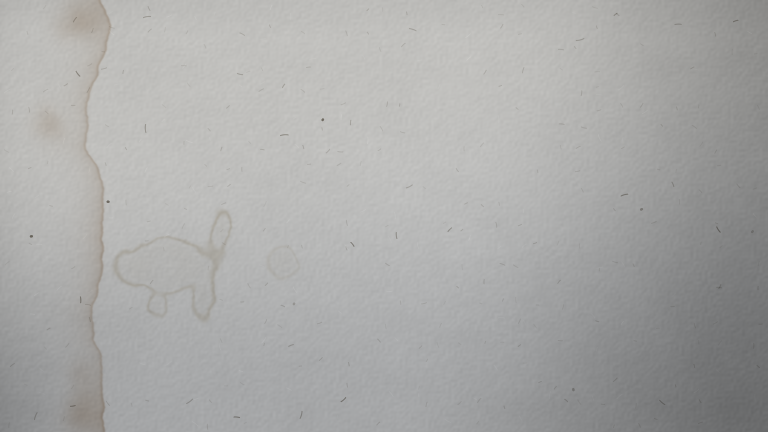
A WebGL 2 fragment shader for this texture:

```glsl
#version 300 es
precision highp float;
// Aged grey paper under soft uneven light, with a brown tide mark down the left.
// Light is a sum of smooth ramps; stains are warped distance fields with dark rims;
// grain comes from value noise, and flecks and fibres from a hashed grid.

uniform vec2 u_resolution;
out vec4 fragColor;

// Tide mark distance from the left, sampled evenly from bottom to top
const float TIDE[19] = float[19](
  .241, .241, .234, .234, .218, .213, .227, .238, .236, .241,
  .238, .227, .199, .201, .208, .227, .250, .257, .234);

const vec3 WARM_PAPER = vec3(1.003, 1.0, .985);
const vec3 COOL_PAPER = vec3(.992, 1.0, 1.007);
const vec3 BROWN_STAIN = vec3(.84, .775, .71);
const vec3 FAINT_STAIN = vec3(.92, .90, .86);
const vec3 FLECK_COLOR = vec3(.48, .45, .40);

float hash(vec2 p) {
  vec3 q = fract(vec3(p.xyx) * .1031);
  q += dot(q, q.yzx + 33.33);
  return fract((q.x + q.y) * q.z);
}

float noise(vec2 p) {
  vec2 i = floor(p), f = fract(p);
  f = f * f * (3.0 - 2.0 * f);
  return mix(mix(hash(i), hash(i + vec2(1, 0)), f.x),
             mix(hash(i + vec2(0, 1)), hash(i + vec2(1, 1)), f.x), f.y);
}

// Fractal noise centred on zero
float fbm(vec2 p) {
  float sum = 0.0, amp = .5;
  for (int i = 0; i < 4; i++) {
    sum += amp * (noise(p) - .5);
    p = mat2(1.6, 1.2, -1.2, 1.6) * p + 17.3;
    amp *= .5;
  }
  return sum;
}

float gauss(vec2 d, vec2 radius) {
  d /= radius;
  return exp(-dot(d, d));
}

float ellipse(vec2 p, vec2 center, vec2 radius) {
  return (length((p - center) / radius) - 1.0) * min(radius.x, radius.y);
}

float smoothUnion(float a, float b, float k) {
  float h = max(k - abs(a - b), 0.0) / k;
  return min(a, b) - h * h * k * .25;
}

float tideEdge(float y) {
  float t = clamp(y, 0.0, .9999) * 18.0;
  int i = int(t);
  float x = mix(TIDE[i], TIDE[i + 1], smoothstep(0.0, 1.0, fract(t)));
  return x + .018 * fbm(vec2(y * 28.0, 3.7));
}

// Brightness of the lit sheet; uv spans the canvas
float paperLight(vec2 uv) {
  float right = smoothstep(.5, 1.05, uv.x + .12 * (.5 - uv.y));
  float light = .752 - .105 * smoothstep(.72, 0.0, uv.y);
  light -= .225 * pow(right, 1.5);
  light -= .085 * gauss(uv, vec2(.10, .32));
  light -= .035 * exp(-uv.x / .03);
  return light - .025 * smoothstep(.9, 1.02, uv.y);
}

// Water blot with two drips and an arm; negative inside
float blotField(vec2 p) {
  vec2 q = p + .035 * vec2(fbm(p * 18.0), fbm(p * 18.0 + 40.0));
  float d = ellipse(q, vec2(.382, .385), vec2(.112, .056));
  d = smoothUnion(d, ellipse(q, vec2(.476, .315), vec2(.022, .052)), .02);
  d = smoothUnion(d, ellipse(q, vec2(.364, .295), vec2(.020, .030)), .02);
  return smoothUnion(d, ellipse(q, vec2(.512, .463), vec2(.022, .042)), .03);
}

// Rotated flecks, one candidate per grid cell; returns coverage
float flecks(vec2 p, float cells, float density, vec2 size, float seed, float blur) {
  vec2 g = p * cells, id = floor(g) + seed;
  if (hash(id) > density) return 0.0;
  vec2 center = .25 + .5 * vec2(hash(id + 7.1), hash(id + 13.7));
  float a = 6.2832 * hash(id + 23.9);
  vec2 d = mat2(cos(a), -sin(a), sin(a), cos(a)) * (fract(g) - center) / cells;
  d.y += 12.0 * d.x * d.x;
  float len = size.x * mix(.4, 1.0, hash(id + 31.3));
  float dist = length(vec2(max(abs(d.x) - len, 0.0), d.y)) - size.y;
  return (1.0 - smoothstep(-blur, blur, dist)) * mix(.35, 1.0, hash(id + 41.7));
}

void main() {
  vec2 uv = gl_FragCoord.xy / u_resolution;
  vec2 p = gl_FragCoord.xy / u_resolution.y;
  float blur = max(.0012, .6 / u_resolution.y);

  // Lit paper, cloudy mottling and raised grain
  float light = paperLight(uv) + .022 * fbm(p * 4.0) + .018 * fbm(p * vec2(13.0, 19.0));
  light += .022 * (noise(p * 150.0) - noise(p * 150.0 + vec2(.6, -.6)));
  light += .020 * fbm(p * 75.0);
  vec3 color = light * mix(COOL_PAPER, WARM_PAPER, smoothstep(.1, .9, uv.y - .25 * uv.x + .15));

  // Tide mark: sharp rim at the edge, fading brown toward the left
  float inside = tideEdge(p.y) - p.x;
  float wet = smoothstep(-.003, .003, inside);
  float strength = .35 + .5 * noise(vec2(p.y * 7.0, 9.2)) + .25 * smoothstep(.2, 0.0, p.y);
  float stain = wet * strength * .75 * exp(-max(inside, 0.0) / .034);
  stain += .28 * gauss(vec2(inside - .002, 0.0), vec2(.004, 1.0));

  // Soft brown pools behind the rim
  vec2 w = p + .05 * vec2(fbm(p * 9.0), fbm(p * 9.0 + 20.0));
  float pools = .55 * gauss(w - vec2(.185, .955), vec2(.045, .045));
  pools += .40 * gauss(w - vec2(.115, .705), vec2(.032, .042));
  pools += .55 * gauss(w - vec2(.195, .045), vec2(.040, .050));
  pools += .25 * gauss(w - vec2(.190, .135), vec2(.035, .035));
  stain += wet * pools;
  color *= mix(vec3(1), BROWN_STAIN, min(stain, 1.2));

  // Faint water blots with thin rims
  float blot = blotField(p);
  float spot = ellipse(w, vec2(.655, .391), vec2(.034, .032));
  float rims = .75 * exp(-pow(blot / .004, 2.0)) + .35 * exp(-pow(spot / .004, 2.0));
  rims += .18 * smoothstep(.004, -.02, blot) + .15 * smoothstep(.004, -.02, spot);
  color *= mix(vec3(1), FAINT_STAIN, rims * (.65 + .8 * noise(p * 16.0)));

  // Dark dots, short fibres and pale dust
  float marks = .85 * flecks(p, 5.0, .28, vec2(.001, .0028), 3.0, blur);
  marks += .60 * flecks(p, 8.0, .20, vec2(.009, .0013), 57.0, blur);
  marks += .22 * flecks(p, 22.0, .28, vec2(.006, .0012), 91.0, blur);
  color = mix(color, color * FLECK_COLOR, min(marks, 1.0));
  color += .03 * flecks(p, 17.0, .20, vec2(.008, .001), 133.0, blur);

  fragColor = vec4(clamp(color, 0.0, 1.0), 1.0);
}
```
